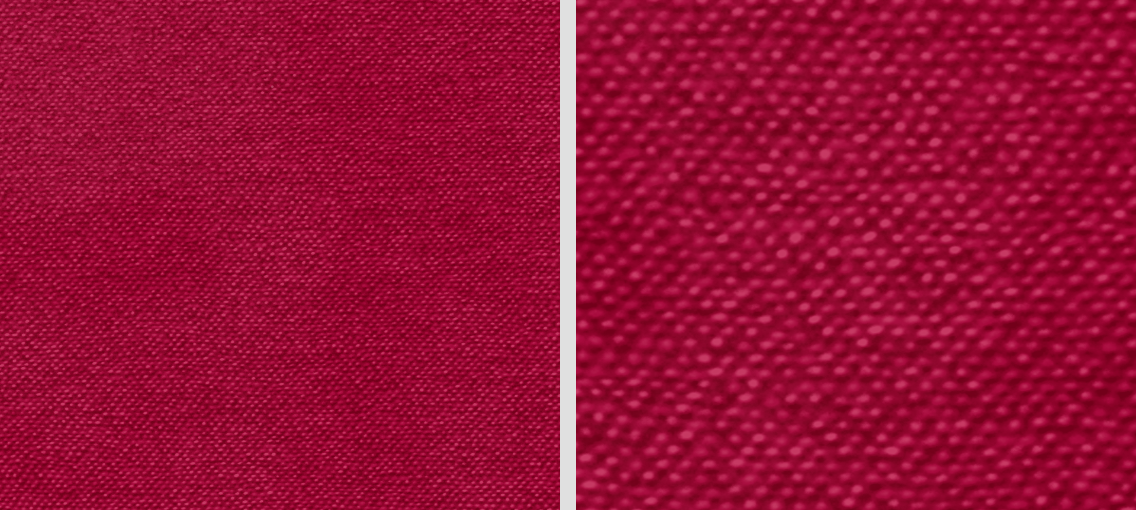
Left: the whole. Right: its middle third, enlarged.
Give the GLSL for this texture, as a Shadertoy shader.

```glsl
// Crimson plain-weave book cloth with staggered raised threads and chalky wear.

const vec2 WEAVE = vec2(68.0, 114.0);   // bumps per row, rows
const float CELL_ASPECT = 1.84;         // bump spacing over row height

const vec3 SHADOW  = vec3(0.45, 0.00, 0.10);
const vec3 CRIMSON = vec3(0.55, 0.01, 0.16);
const vec3 ROSE    = vec3(0.655, 0.035, 0.235);
const vec3 PINK    = vec3(0.80, 0.25, 0.41);
const vec3 CHALK   = vec3(0.70, 0.19, 0.34);
const vec3 DUST    = vec3(0.82, 0.48, 0.55);

float hash(vec2 p) {
    vec3 q = fract(vec3(p.xyx) * 0.1031);
    q += dot(q, q.yzx + 33.33);
    return fract((q.x + q.y) * q.z);
}

float noise(vec2 p) {
    vec2 i = floor(p), f = fract(p);
    f = f * f * (3.0 - 2.0 * f);
    return mix(mix(hash(i), hash(i + vec2(1, 0)), f.x),
               mix(hash(i + vec2(0, 1)), hash(i + vec2(1, 1)), f.x), f.y);
}

float fbm(vec2 p) {
    float sum = 0.0, gain = 0.5;
    for (int i = 0; i < 4; i++) {
        sum += gain * noise(p);
        p = p * 2.03 + 17.1;
        gain *= 0.5;
    }
    return sum / 0.9375;
}

// Soft elliptical spot
float spot(vec2 d, vec2 size) {
    d /= size;
    return exp(-0.5 * dot(d, d));
}

// Sums nearby bumps: x = thread body, y = glint on top, z = shadow below
vec3 weave(vec2 p) {
    vec3 sum = vec3(0.0);
    float row = floor(p.y);
    for (int j = -1; j <= 1; j++) {
        float y = row + float(j);
        float shift = 0.5 * mod(y, 2.0);
        float column = floor(p.x - shift);
        for (int i = -1; i <= 1; i++) {
            vec2 id = vec2(column + float(i), y);
            vec2 rnd = vec2(hash(id + 7.3), hash(id + 91.7));
            vec2 d = p - id - vec2(shift + 0.5, 0.5);
            d -= (rnd - 0.5) * vec2(0.18, 0.3);
            d.x *= CELL_ASPECT;
            d.y -= 0.12 * d.x;              // slight upward tilt
            float wide = mix(0.8, 1.2, hash(id + 43.1));
            float lift = mix(0.8, 1.15, rnd.x);
            sum.x += lift * spot(d, vec2(0.46 * wide, 0.33));
            sum.y += mix(0.55, 1.15, rnd.y) * spot(d - vec2(-0.05, 0.08), vec2(0.38 * wide, 0.24));
            sum.z += lift * spot(d + vec2(-0.1, 0.52), vec2(0.44, 0.2));
        }
    }
    return sum;
}

// Rare pale flecks of dust
float flecks(vec2 p) {
    vec2 id = floor(p);
    vec2 center = 0.3 + 0.4 * vec2(hash(id + 3.1), hash(id + 5.9));
    float present = step(0.988, hash(id + 21.0));
    return present * (1.0 - smoothstep(0.03, 0.1, length(fract(p) - center)));
}

void mainImage(out vec4 fragColor, in vec2 fragCoord) {
    vec2 uv = fragCoord / iResolution.xy;

    // Threads drift gently from straight lines
    vec2 drift = vec2(noise(uv * vec2(5.0, 9.0)), noise(uv * vec2(4.0, 6.0) + 31.0)) - 0.5;
    vec2 p = uv * WEAVE + drift * vec2(0.8, 1.4);
    p.y += 0.5 * (noise(uv * vec2(24.0, 40.0)) - 0.5);
    vec3 bump = weave(p);

    // Broad fading, horizontal slubs and fine fibres
    float corner = smoothstep(0.9, 0.0, distance(uv, vec2(0.0, 0.9)));
    float wear = smoothstep(0.35, 0.8, fbm(uv * vec2(5.0, 4.5) + 2.7) + 0.22 * corner);
    float slub = noise(vec2(uv.x * 9.0, uv.y * 114.0)) - 0.5;
    float fibre = fbm(uv * vec2(190.0, 210.0)) - 0.5;

    float tone = 0.15 + 0.85 * bump.x - 0.36 * bump.z + 0.16 * slub + 0.65 * fibre;
    vec3 color = mix(SHADOW, CRIMSON, smoothstep(0.0, 0.4, tone));
    color = mix(color, ROSE, smoothstep(0.34, 0.82, tone));

    // Rubbed thread tops, then chalky haze and dust
    float glint = bump.y * (0.74 + 0.25 * wear + 0.3 * slub + 0.9 * fibre);
    color = mix(color, PINK, 0.9 * smoothstep(0.2, 0.98, glint));
    float haze = wear * (0.11 + 0.2 * corner) * (0.7 + 1.8 * fibre);
    color = mix(color, CHALK, clamp(haze, 0.0, 0.4));
    color = mix(color, DUST, 0.5 * flecks(uv * vec2(30.0, 27.0)));

    fragColor = vec4(clamp(color, 0.0, 1.0), 1.0);
}
```
